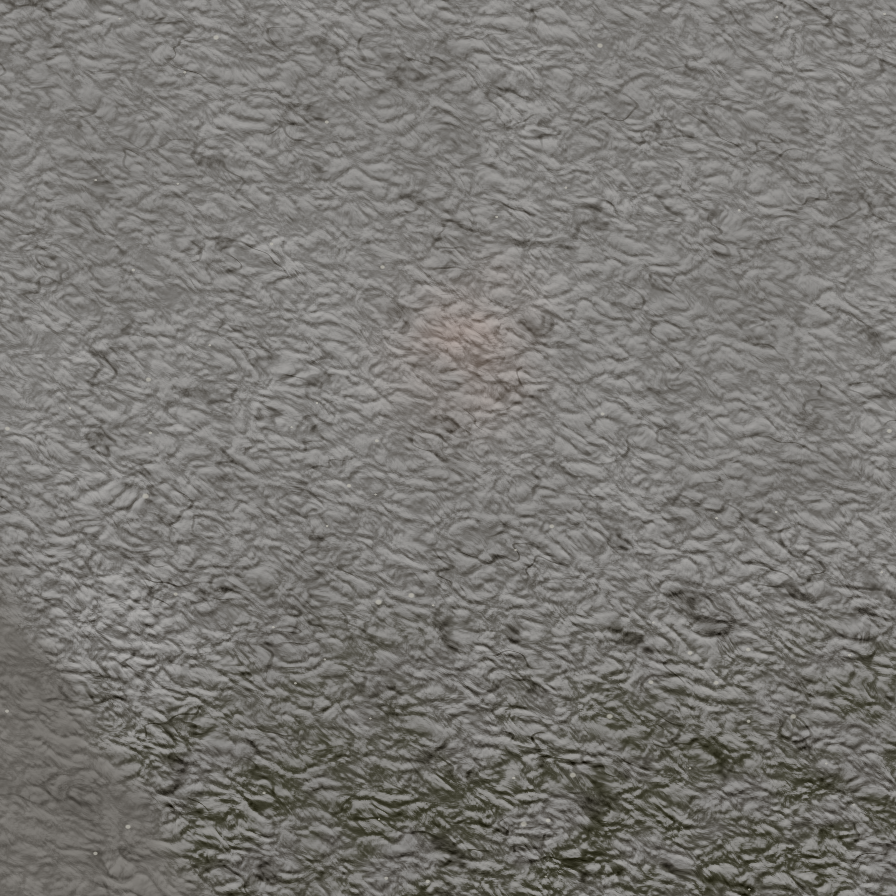
Reproduce this texture procedurally as a WebGL 1 fragment shader.

```glsl
precision highp float;
// Damp rough asphalt: creased lumps, a worn smooth corner and moss near the bottom.
uniform vec2 u_resolution;

const vec2 GRAIN_FREQ = vec2(36.0, 56.0);   // lumps per canvas, flattened by the view
const vec2 CRACK_FREQ = vec2(20.0, 36.0);
const float TILT = 0.22;                    // creases fall gently to the right
const float LIGHT_STEP = 0.0038;            // sample distance towards the light
const float RELIEF = 0.37;
const float BASE_TONE = 0.538;
const float CREASE_DEPTH = 0.085;
const float CRACK_DEPTH = 0.13;
const float PATCH_VARIATION = 0.055;
const float CHIP_GRID = 32.0;
const float CHIP_CHANCE = 0.07;
const vec3 WARM_CAST = vec3(0.007, 0.0, -0.011);
const vec3 WORN_COLOR = vec3(0.445, 0.432, 0.412);
const vec3 MOSS_COLOR = vec3(0.235, 0.235, 0.165);
const vec3 RUST_CAST = vec3(0.035, 0.0, -0.012);
const vec3 CHIP_COLOR = vec3(0.73, 0.72, 0.68);

vec2 hash2(vec2 p) {
  vec3 q = fract(vec3(p.xyx) * vec3(0.1031, 0.1030, 0.0973));
  q += dot(q, q.yzx + 33.33);
  return fract((q.xx + q.yz) * q.zy);
}

// Gradient noise, roughly -0.7 to 0.7.
float noise(vec2 p) {
  vec2 i = floor(p);
  vec2 f = p - i;
  vec2 u = f * f * f * (f * (f * 6.0 - 15.0) + 10.0);
  float a = dot(hash2(i) * 2.0 - 1.0, f);
  float b = dot(hash2(i + vec2(1.0, 0.0)) * 2.0 - 1.0, f - vec2(1.0, 0.0));
  float c = dot(hash2(i + vec2(0.0, 1.0)) * 2.0 - 1.0, f - vec2(0.0, 1.0));
  float d = dot(hash2(i + 1.0) * 2.0 - 1.0, f - 1.0);
  return mix(mix(a, b, u.x), mix(c, d, u.x), u.y);
}

float cloud(vec2 p) {
  return noise(p) + 0.5 * noise(p * 2.1 + 17.0) + 0.25 * noise(p * 4.3 + 41.0);
}

// Rounded lumps that meet in sharp valleys.
float surfaceHeight(vec2 p) {
  vec2 q = p * GRAIN_FREQ + 60.0;
  q += 0.55 * vec2(noise(q * 0.6), noise(q * 0.6 + 31.0));
  float height = 0.0;
  float amplitude = 0.5;
  for (int i = 0; i < 4; i++) {
    height += amplitude * 2.0 * abs(noise(q));
    q = mat2(1.9, 0.35, -0.35, 1.9) * q + 13.7;
    amplitude *= 0.56;
  }
  return height;
}

// Broken dark lines between groups of lumps.
float cracks(vec2 p) {
  vec2 q = p * CRACK_FREQ + 150.0;
  q += 0.7 * vec2(noise(q * 1.7), noise(q * 1.7 + 23.0));
  float line = 1.0 - smoothstep(0.015, 0.085, abs(noise(q)));
  return line * smoothstep(-0.02, 0.22, noise(p * vec2(13.0, 19.0) + 80.0));
}

// Sparse pale stone chips, one candidate per cell.
float chips(vec2 p) {
  vec2 cell = floor(p * CHIP_GRID);
  vec2 pick = hash2(cell + 210.0);
  vec2 center = 0.2 + 0.6 * hash2(cell + 90.0);
  float radius = mix(0.05, 0.13, pick.y * pick.y);
  float dist = length((fract(p * CHIP_GRID) - center) * vec2(1.0, 1.25));
  return step(pick.x, CHIP_CHANCE) * (1.0 - smoothstep(radius * 0.5, radius * 1.2, dist));
}

void main() {
  vec2 uv = gl_FragCoord.xy / u_resolution;
  vec2 p = uv + vec2(0.0, TILT * uv.x);
  float broad = cloud(uv * 4.0 + 9.0);
  float patches = cloud(uv * vec2(11.0, 14.0) + 70.0);

  // Region masks
  float low = 1.0 - smoothstep(0.05, 0.6, uv.y);
  float worn = 1.0 - smoothstep(-0.06, 0.05, uv.x * 1.5 + uv.y - 0.36 + 0.05 * patches);
  float mossArea = (1.0 - smoothstep(0.02, 0.36, uv.y - 0.08 * uv.x + 0.12 * broad))
                 * smoothstep(-0.25, 0.35, patches + 0.1) * (1.0 - worn);

  // Relief lit from the far edge
  float height = surfaceHeight(p);
  float slope = height - surfaceHeight(p + vec2(-0.25, 1.0) * LIGHT_STEP);
  slope /= 1.0 + 1.6 * max(slope, 0.0);
  float crease = 1.0 - smoothstep(0.10, 0.42, height);
  float crack = cracks(p);
  float roughness = mix(0.85, 1.4, low) * (1.0 + 0.35 * broad);
  float shade = roughness * (RELIEF * slope - CREASE_DEPTH * crease - CRACK_DEPTH * crack);

  // Stone and worn corner
  float tone = BASE_TONE + shade + PATCH_VARIATION * (broad + 0.6 * patches) - 0.03 * low;
  vec3 color = vec3(tone) + WARM_CAST * mix(1.8, 0.8, smoothstep(0.3, 0.55, tone));
  vec2 rustOffset = (uv - vec2(0.52, 0.61)) / vec2(0.07, 0.08);
  color += RUST_CAST * exp(-dot(rustOffset, rustOffset)) * (0.8 + patches);
  vec3 wornColor = WORN_COLOR + 0.35 * shade + 0.05 * patches;
  color = mix(color, wornColor, worn * 0.9);

  // Moss settles in the dark hollows
  float hollow = 1.0 - smoothstep(0.34, 0.56, tone);
  color = mix(color, MOSS_COLOR + 0.3 * shade, mossArea * (0.12 + 0.6 * hollow));

  color = mix(color, CHIP_COLOR, 0.75 * chips(uv));
  gl_FragColor = vec4(clamp(color, 0.0, 1.0), 1.0);
}
```
